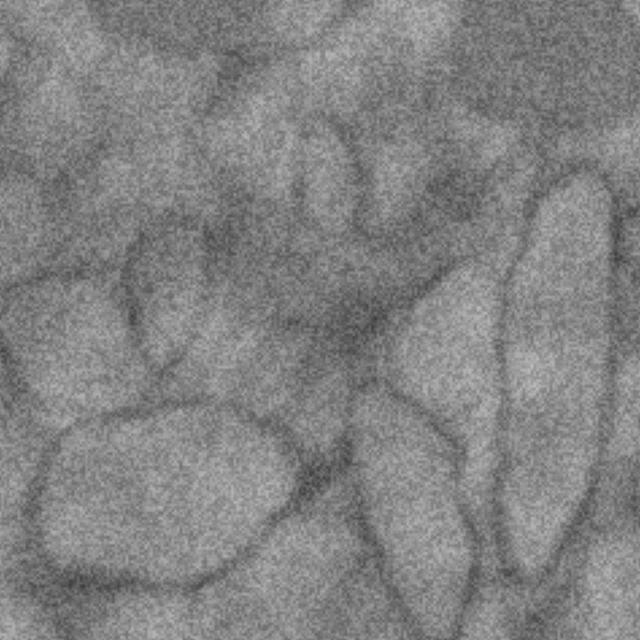
Reproduce this texture procedurally as a three.js fragment shader.

```glsl
// Grainy grey micrograph of tissue: pale membrane-bound cells among streaky folds.
// Warped ellipses form the cells, ridged and fractal noise form the folds and
// mottling, and fine value noise lays film grain over everything.
varying vec2 vUv;

const float FOLD_TONE = 0.545;
const float PALE_TONE = 0.572;
const float DARK_TONE = 0.468;
const float MEMBRANE_WIDTH = 0.014;

float hash(vec2 cell) {
  vec3 h = fract(vec3(cell.xyx) * 0.1031);
  h += dot(h, h.yzx + 33.33);
  return fract((h.x + h.y) * h.z);
}

float noise(vec2 p) {
  vec2 cell = floor(p);
  vec2 f = fract(p);
  vec2 u = f * f * (3.0 - 2.0 * f);
  float low = mix(hash(cell), hash(cell + vec2(1.0, 0.0)), u.x);
  float high = mix(hash(cell + vec2(0.0, 1.0)), hash(cell + 1.0), u.x);
  return mix(low, high, u.y);
}

// Fractal noise centred on zero
float mottle(vec2 p) {
  float sum = 0.0;
  float weight = 0.5;
  for (int i = 0; i < 3; i++) {
    sum += weight * (noise(p) - 0.5);
    p = p * 2.03 + 17.3;
    weight *= 0.5;
  }
  return sum;
}

vec2 warp(vec2 p, float scale, float amount) {
  return p + amount * vec2(mottle(p * scale + 3.1), mottle(p * scale + 41.7));
}

// Positive lean tips the vertical axis to the right
vec2 leanAxes(vec2 p, float lean) {
  float c = cos(lean);
  float s = sin(lean);
  return vec2(c * p.x - s * p.y, s * p.x + c * p.y);
}

float ellipseDistance(vec2 p, vec2 centre, vec2 radii, float lean) {
  vec2 q = leanAxes(p - centre, lean);
  float k = length(q / radii) + 0.001;
  return k * (k - 1.0) / max(length(q / (radii * radii)), 0.001);
}

// Fills a cell and darkens the membrane along its outline
float paintCell(float tone, float d, float fill, float membrane) {
  tone = mix(tone, fill, smoothstep(0.012, -0.012, d));
  float rim = d / MEMBRANE_WIDTH;
  return tone - membrane * exp(-rim * rim);
}

float smudge(vec2 p, vec2 centre, vec2 radii) {
  vec2 q = (p - centre) / radii;
  return exp(-dot(q, q));
}

// Winding dark sheets, drawn where smooth noise crosses its middle value
float foldLines(vec2 p) {
  float level = (noise(p) - 0.5) / 0.12;
  return exp(-level * level);
}

float foldedTissue(vec2 p) {
  vec2 q = leanAxes(warp(p, 5.0, 0.09), 0.55) * vec2(1.0, 0.6);
  float tone = FOLD_TONE + 0.34 * mottle(q * 14.0 + 5.0);
  return tone - 0.085 * foldLines(q * 9.0 + 12.0);
}

float cells(vec2 p, float tone) {
  vec2 w = warp(p, 5.0, 0.13);
  float pale = PALE_TONE + 0.20 * mottle(p * 12.0 + 60.0);
  float dark = DARK_TONE + 0.08 * mottle(p * 16.0 + 80.0);
  float streaky = mix(tone, pale, 0.35);

  // Dense bodies along the top
  tone = paintCell(tone, ellipseDistance(w, vec2(0.86, 0.94), vec2(0.17, 0.16), 0.2), dark, 0.015);
  tone = paintCell(tone, ellipseDistance(w, vec2(0.29, 1.0), vec2(0.12, 0.07), 0.0), dark, 0.02);

  // Small folded bodies
  tone = paintCell(tone, ellipseDistance(w, vec2(0.51, 0.73), vec2(0.05, 0.095), 0.1), streaky, 0.075);
  tone = paintCell(tone, ellipseDistance(w, vec2(0.11, 0.47), vec2(0.10, 0.12), 0.5), streaky, 0.07);
  tone = paintCell(tone, ellipseDistance(w, vec2(0.27, 0.54), vec2(0.05, 0.11), 0.5), streaky, 0.07);
  tone = paintCell(tone, ellipseDistance(w, vec2(0.47, 0.04), vec2(0.16, 0.15), 0.0), streaky, 0.06);

  // Large pale cells
  tone = paintCell(tone, ellipseDistance(w, vec2(0.70, 0.47), vec2(0.085, 0.14), 0.25), pale, 0.04);
  tone = paintCell(tone, ellipseDistance(w, vec2(0.265, 0.245), vec2(0.215, 0.15), -0.2), pale, 0.10);
  tone = paintCell(tone, ellipseDistance(w, vec2(0.635, 0.20), vec2(0.09, 0.22), -0.35), pale, 0.10);
  return paintCell(tone, ellipseDistance(w, vec2(0.88, 0.42), vec2(0.10, 0.31), 0.15), pale, 0.11);
}

// Soft film grain centred on zero
float grain(vec2 p) {
  return 0.16 * (noise(p * 237.0) - 0.5) + 0.10 * (noise(p * 131.0 + 9.0) - 0.5);
}

void main() {
  float tone = cells(vUv, foldedTissue(vUv));
  vec2 w = warp(vUv, 7.0, 0.08);
  tone -= 0.10 * smudge(w, vec2(0.14, 0.10), vec2(0.14, 0.035));
  tone -= 0.09 * smudge(w, vec2(0.59, 0.15), vec2(0.045, 0.05));
  tone -= 0.03 * smudge(w, vec2(0.54, 0.58), vec2(0.16, 0.11));
  gl_FragColor = vec4(vec3(tone + grain(vUv)), 1.0);
}
```
